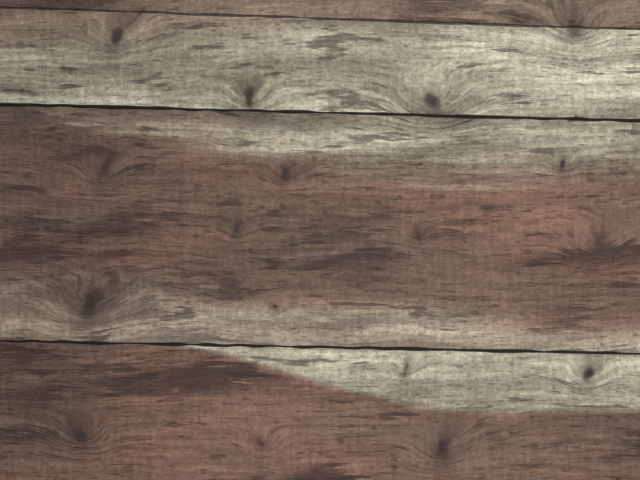
Reproduce this texture procedurally as a WebGL 1 fragment shader.

```glsl
precision highp float;
uniform vec2 u_resolution;

#define KNOTS 17
#define FIBRE_CONTRAST 0.15
#define SPECKLE_CONTRAST 0.15
#define RING_DENSITY 46.0
#define SMUDGE_STRENGTH 0.62
#define KNOT_STRENGTH 0.8
#define SEAM_WIDTH 0.0026

const vec3 PALE_SAP = vec3(0.77, 0.76, 0.67);
const vec3 GREY_SAP = vec3(0.57, 0.54, 0.47);
const vec3 RED_HEART = vec3(0.51, 0.395, 0.345);
const vec3 BROWN_HEART = vec3(0.43, 0.36, 0.315);
const vec3 STAIN = vec3(0.22, 0.18, 0.175);

float hash(vec2 p) {
  vec3 q = fract(p.xyx * vec3(0.1031, 0.1030, 0.0973));
  q += dot(q, q.yzx + 33.33);
  return fract((q.x + q.y) * q.z);
}

float noise(vec2 p) {
  vec2 i = floor(p), f = fract(p);
  f = f * f * (3.0 - 2.0 * f);
  float low = mix(hash(i), hash(i + vec2(1.0, 0.0)), f.x);
  float high = mix(hash(i + vec2(0.0, 1.0)), hash(i + vec2(1.0)), f.x);
  return mix(low, high, f.y);
}

float fbm(vec2 p) {
  float sum = 0.0, gain = 0.53;
  for (int i = 0; i < 4; i++) {
    sum += gain * noise(p);
    p = p * 2.03 + vec2(17.3, 9.1);
    gain *= 0.5;
  }
  return sum;
}

// Amount of pale sapwood on each board, 0 for heartwood
float sapwood(vec2 p, vec3 seam, float wobble) {
  float y = p.y + wobble;
  float top = 1.0 - smoothstep(-0.05, 0.05, y - 0.91 - 0.05 * p.x);
  top = mix(0.35, 0.95, top) * step(p.y, seam.x) + 0.25 * step(seam.x, p.y);
  float upperEdge = mix(0.715, 0.635, smoothstep(0.2, 0.9, p.x));
  float lowerEdge = 0.43 - 0.07 * p.x + 0.015 * sin(9.0 * p.x);
  float upper = smoothstep(-0.03, 0.05, y - upperEdge) * mix(0.35, 0.85, smoothstep(0.1, 0.8, p.x));
  float lower = smoothstep(-0.03, 0.06, lowerEdge - y) * mix(0.5, 0.75, smoothstep(0.0, 0.6, p.x));
  float bottomEdge = mix(0.292, 0.137, smoothstep(0.25, 1.0, p.x));
  float bottom = 0.92 * smoothstep(-0.008, 0.014, p.y + 0.25 * wobble - bottomEdge);
  float lowBoards = mix(bottom, max(upper, lower), step(seam.z, p.y));
  return mix(lowBoards, top, step(seam.y, p.y));
}

// x: dark core, y: soft halo, z: lift of the growth rings
vec3 knots(vec2 p) {
  vec3 sum = vec3(0.0);
  vec2 ragged = p + 0.016 * (vec2(fbm(p * 28.0), fbm(p * 28.0 + 40.0)) - 0.5);
  for (int i = 0; i < KNOTS; i++) {
    float n = float(i);
    vec2 centre = fract(vec2(0.37, 0.52) + n * vec2(0.7549, 0.5698)) * vec2(1.333, 1.0);
    float pick = hash(vec2(n, 7.0));
    float size = mix(0.006, 0.02, pick * pick);
    vec2 d = ragged - centre;
    d.x += d.y * (hash(vec2(n, 3.0)) - 0.5);
    float r = length(d / vec2(1.0, mix(0.7, 2.4, hash(vec2(n, 11.0))))) / size;
    sum.x += (1.0 - smoothstep(0.3, 1.2, r)) * mix(0.4, 1.0, hash(vec2(n, 5.0)));
    sum.y += exp(-0.3 * r * r);
    sum.z += size * 3.5 * exp(-dot(d * vec2(0.6, 1.0), d) / (size * size * 9.0));
  }
  return min(sum, vec3(1.0));
}

void main() {
  vec2 p = gl_FragCoord.xy / u_resolution.y;
  vec3 seam = vec3(0.985, 0.783, 0.290) - vec3(0.035, 0.026, 0.020) * p.x;
  float board = dot(step(seam, vec3(p.y)), vec3(1.0));
  vec2 q = p + vec2(board * 5.7, 0.0);

  // Grain follows slow waves and bends around the knots
  vec3 knot = knots(p);
  float wave = fbm(q * vec2(1.8, 4.0)) - 0.5;
  vec2 g = vec2(q.x, p.y + 0.06 * wave + knot.z);
  float streak = fbm(g * vec2(3.0, 34.0)) - 0.5;
  float fibre = fbm(g * vec2(16.0, 140.0)) - 0.5;
  float speckle = noise(p * vec2(130.0, 190.0)) + noise(p * 260.0 + 31.0) - 1.0;
  float sap = sapwood(p, seam, 0.07 * wave + 0.05 * streak);

  // Wood tones
  float tone = smoothstep(0.3, 0.7, fbm(g * vec2(2.2, 7.0) + 13.0));
  vec3 heart = mix(BROWN_HEART, RED_HEART, tone);
  vec3 pale = mix(GREY_SAP, PALE_SAP, clamp(0.45 + 1.5 * streak + 0.3 * (tone - 0.5), 0.0, 1.0));
  vec3 color = mix(heart, pale, sap);

  // Growth rings, fibres, saw marks and pores
  float ring = 0.5 + 0.5 * sin(6.2832 * (g.y * RING_DENSITY + 2.0 * streak));
  color *= 1.0 - 0.09 * ring * ring * ring * smoothstep(0.35, 0.65, noise(q * vec2(4.0, 12.0)));
  color *= 1.0 + 0.22 * streak + FIBRE_CONTRAST * 2.0 * fibre;
  color *= 1.0 + SPECKLE_CONTRAST * speckle * mix(0.7, 1.0, sap);
  color *= 1.0 + 0.10 * (noise(p * vec2(150.0, 32.0)) - 0.5);
  float pores = smoothstep(0.74, 0.92, noise(g * vec2(45.0, 210.0)));
  color *= 1.0 - 0.16 * pores;

  // Dark stains drawn along the grain
  float smudge = smoothstep(0.54, 0.76, fbm(q * vec2(4.5, 15.0) + 0.8 * fibre + 4.0));
  color = mix(color, STAIN, SMUDGE_STRENGTH * smudge * mix(1.0, 0.25, sap));
  float dash = smoothstep(0.66, 0.8, fbm(g * vec2(11.0, 62.0) + 27.0));
  color = mix(color, STAIN, 0.5 * dash);

  // Knots with cracked cores
  color = mix(color, STAIN * 1.2, 0.42 * knot.y);
  float crack = 0.75 + 0.5 * noise(p * vec2(110.0, 60.0));
  color = mix(color, STAIN * crack, KNOT_STRENGTH * knot.x);

  // Seams between boards
  vec3 gap = abs(vec3(p.y) - seam + 0.003 * (noise(vec2(p.x * 30.0, board)) - 0.5));
  vec3 width = SEAM_WIDTH * vec3(0.6, 1.0, 0.85) * (0.6 + 0.8 * noise(vec2(p.x * 14.0, 2.0)));
  vec3 line = 1.0 - smoothstep(width * 0.4, width + 0.0022, gap);
  vec3 shade = exp(-gap * 130.0);
  color *= 1.0 - 0.16 * dot(shade, vec3(0.6, 1.0, 1.0));
  color = mix(color, vec3(0.13, 0.115, 0.105), dot(line, vec3(0.6, 0.92, 0.9)));

  // Uneven light, dimmer at the left
  color *= mix(0.88, 1.05, smoothstep(0.0, 0.75, p.x));
  gl_FragColor = vec4(clamp(color, 0.0, 1.0), 1.0);
}
```
